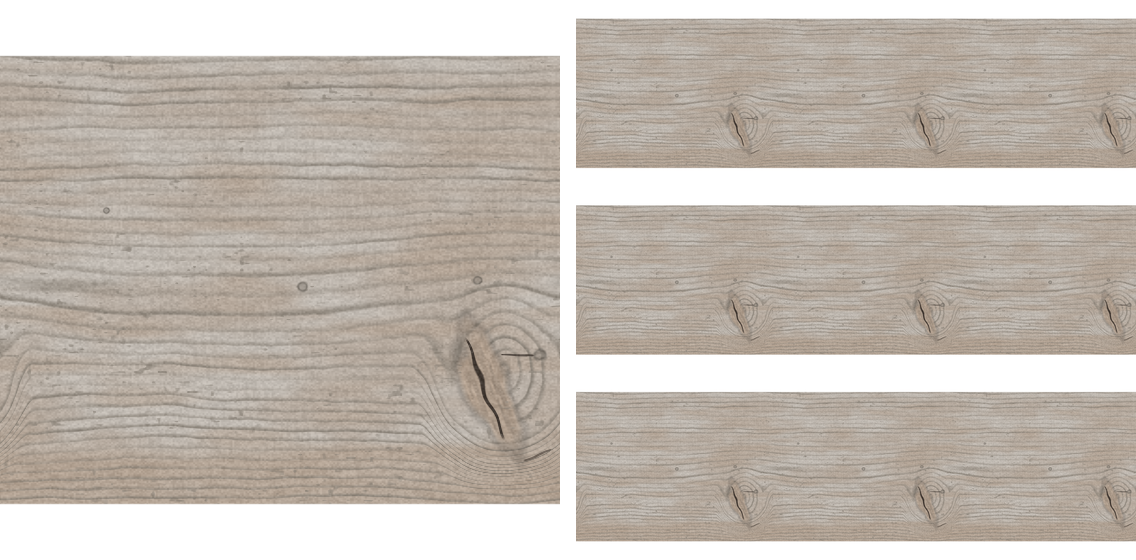
Left: one tile. Right: repeated 3 by 3.
This texture is drawn by a Shadertoy shader. Its source:

```glsl
// Weathered grey softwood board with wavy growth rings and a cracked knot, between white margins.
#define MARGIN 0.1
#define RING_DENSITY 62.0
#define RING_CONTRAST 0.85
#define WAVINESS 0.016
#define SPECKLE 0.085
#define KNOT_CENTRE vec2(0.90, 0.34)
#define KNOT_SIZE vec2(0.125, 0.17)
#define TAN_WOOD vec3(0.715, 0.668, 0.622)
#define PALE_WOOD vec3(0.757, 0.732, 0.702)
#define LATE_WOOD vec3(0.535, 0.505, 0.465)
#define WARM_WOOD vec3(0.690, 0.615, 0.545)
#define CRACK_DARK vec3(0.20, 0.17, 0.15)

float hash(vec2 p) {
    return fract(sin(dot(p, vec2(127.1, 311.7))) * 43758.5453);
}

// Value noise that wraps after "cells" lattice steps
float noise(vec2 p, vec2 cells) {
    vec2 i = floor(p), f = fract(p);
    f = f * f * (3.0 - 2.0 * f);
    vec2 a = mod(i, cells), b = mod(i + 1.0, cells);
    return mix(mix(hash(a), hash(vec2(b.x, a.y)), f.x),
               mix(hash(vec2(a.x, b.y)), hash(b), f.x), f.y);
}

float tiled(vec2 uv, vec2 cells) { return noise(uv * cells, cells); }

// Shortest offset on the repeating canvas
vec2 wrapped(vec2 d) { return fract(d + 0.5) - 0.5; }

// Ring count: dense below, sparse around the heart of the board
float ringPhase(float v) {
    return RING_DENSITY * v - 13.0 * v * v - 1.6 * tanh((v - 0.47) / 0.07);
}

// Tapered wiggly crack from a to b
float crack(vec2 uv, vec2 a, vec2 b, float width) {
    vec2 axis = normalize(b - a), d = wrapped(uv - 0.5 * (a + b));
    float s = 2.0 * dot(d, axis) / length(b - a);
    float n = dot(d, vec2(-axis.y, axis.x)) + 0.012 * (tiled(uv, vec2(24.0)) - 0.5);
    float w = width * sqrt(max(1.0 - s * s, 0.0));
    return (1.0 - smoothstep(w * 0.5, w + 0.0015, abs(n))) * smoothstep(1.0, 0.85, abs(s));
}

void mainImage(out vec4 fragColor, in vec2 fragCoord) {
    vec2 uv = fragCoord / iResolution.xy;

    // Grain height, warped and folded around the knot
    float wave = WAVINESS * (tiled(uv, vec2(4.0, 7.0)) - 0.5)
               + 0.4 * WAVINESS * (tiled(uv, vec2(13.0, 17.0)) - 0.5)
               + 0.15 * WAVINESS * (tiled(uv, vec2(45.0, 60.0)) - 0.5);
    vec2 k = wrapped(uv - KNOT_CENTRE);
    float r = length(k / KNOT_SIZE) + 0.25 * (tiled(uv, vec2(11.0)) - 0.5);
    float knot = 1.0 - smoothstep(0.5, 1.35, r);
    float push = 1.0 - 0.35 * exp(-dot(k, k) / 0.035);
    float v = KNOT_CENTRE.y + mix((uv.y - KNOT_CENTRE.y) * push, 0.11 * r - 0.02, knot) + wave;

    // Rings: sharp lower edge, soft upper tail, varied strength
    float phase = ringPhase(v), ring = floor(phase), f = phase - ring;
    float tail = 1.0 - smoothstep(0.48, 0.95, f);
    float line = smoothstep(0.32, 0.48, f) * tail * tail;
    float strength = mix(0.3, 1.0, hash(vec2(ring, 5.0)))
                   * mix(0.55, 1.15, noise(vec2(uv.x * 9.0, ring), vec2(9.0, 256.0)));

    // Base tone: pale patches, warm streaks and a warm lower band
    float patches = 0.6 * tiled(uv, vec2(5.0, 11.0)) + 0.4 * tiled(uv, vec2(16.0, 50.0));
    vec3 col = mix(TAN_WOOD, PALE_WOOD, smoothstep(0.2, 0.75, patches));
    float warm = 0.45 * smoothstep(0.5, 0.9, tiled(uv + 0.37, vec2(5.0, 32.0)));
    warm += 0.6 * (1.0 - smoothstep(0.16, 0.23, uv.y + wave));
    col = mix(col, WARM_WOOD, min(warm, 0.7));
    col = mix(col, LATE_WOOD, RING_CONTRAST * line * min(strength + 0.25 * knot, 1.0));

    // Dark lens of split grain
    vec2 lens = wrapped(uv - vec2(0.1, 0.49)) / vec2(0.17, 0.016);
    float streak = tiled(uv + wave, vec2(8.0, 150.0));
    col = mix(col, LATE_WOOD, (1.0 - smoothstep(0.2, 1.0, length(lens))) * (0.25 + 0.6 * streak));

    // Knot heart, with fibres along its crack
    vec2 top = vec2(0.83, 0.40), foot = vec2(0.902, 0.212);
    vec2 axis = normalize(foot - top), d = wrapped(uv - vec2(0.872, 0.305));
    vec2 local = vec2(dot(d, axis), dot(d, vec2(-axis.y, axis.x)));
    float heart = length(local / vec2(0.118, 0.043)) + 0.5 * (tiled(uv, vec2(30.0)) - 0.5);
    float fibre = noise(local * vec2(30.0, 230.0) + 64.0, vec2(256.0));
    vec3 heartColor = WARM_WOOD * (0.86 + 0.2 * fibre);
    col = mix(col, heartColor, 0.85 * (1.0 - smoothstep(0.7, 1.05, heart)));
    col *= 1.0 - 0.14 * exp(-pow((heart - 1.0) / 0.13, 2.0));

    // Pin knots: position and radius
    vec3 pins[4] = vec3[4](vec3(0.54, 0.488, 0.010), vec3(0.19, 0.624, 0.006),
                           vec3(0.853, 0.499, 0.009), vec3(0.964, 0.366, 0.012));
    for (int i = 0; i < 4; i++) {
        float q = length(wrapped(uv - pins[i].xy)) / pins[i].z;
        q += 0.5 * (tiled(uv, vec2(90.0)) - 0.5);
        float rim = exp(-pow((q - 0.75) / 0.25, 2.0));
        col = mix(col, 0.7 * LATE_WOOD, 0.55 * rim + 0.3 * (1.0 - smoothstep(0.2, 1.0, q)));
    }

    // Cracks
    float split = crack(uv, top, foot, 0.0035);
    split = max(split, 0.8 * crack(uv, vec2(0.893, 0.368), vec2(0.955, 0.360), 0.0016));
    split = max(split, 0.6 * crack(uv, vec2(0.935, 0.175), vec2(0.985, 0.200), 0.0014));
    col = mix(col, CRACK_DARK, 0.9 * split);

    // Pits, fibres and fine speckle
    float pit = smoothstep(0.76, 0.95, tiled(uv, vec2(95.0, 170.0)));
    pit *= smoothstep(0.4, 0.75, tiled(uv + 0.21, vec2(14.0, 22.0)));
    col = mix(col, LATE_WOOD, 0.6 * pit);
    float grit = 0.65 * tiled(uv, vec2(300.0, 330.0)) + 0.35 * tiled(uv, vec2(70.0, 260.0));
    col += SPECKLE * 1.6 * (grit - 0.5);

    // White margins
    float edge = 1.0 / iResolution.y;
    float board = 1.0 - smoothstep(-edge, edge, abs(uv.y - 0.5) - (0.5 - MARGIN));
    fragColor = vec4(mix(vec3(1.0), col, board), 1.0);
}
```
